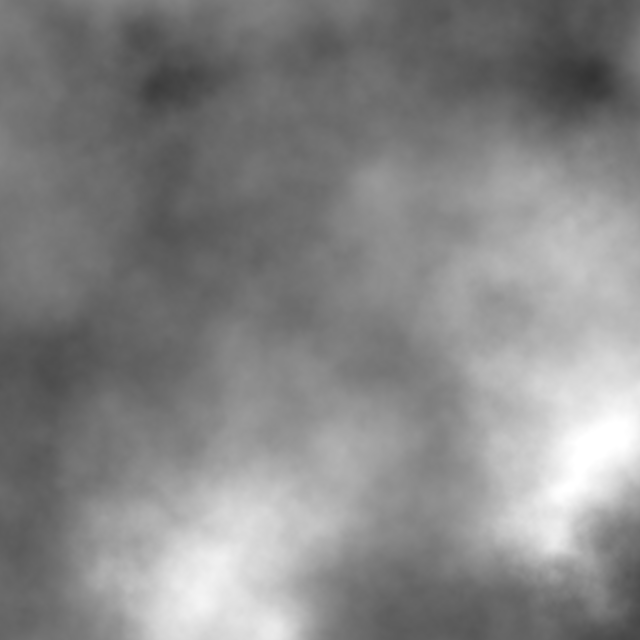
A Shadertoy shader for this texture:

```glsl
// Soft grey clouds with white glowing banks in the lower left and at the right.

// Integer hash of a lattice cell, from 0 to 1
float hash(vec2 cell) {
    uvec2 q = uvec2(ivec2(cell) + 4096) * uvec2(1597u, 3571u);
    uint h = (q.x ^ (q.y << 7)) * 668265u;
    h = (h ^ (h >> 15)) * 739391u;
    h = (h ^ (h >> 13)) * 374761u;
    return float((h ^ (h >> 16)) & 65535u) / 65535.0;
}

// Value noise with quintic blending
float valueNoise(vec2 p) {
    vec2 cell = floor(p), f = fract(p);
    vec2 w = f * f * f * (f * (f * 6.0 - 15.0) + 10.0);
    float low = mix(hash(cell), hash(cell + vec2(1, 0)), w.x);
    float high = mix(hash(cell + vec2(0, 1)), hash(cell + vec2(1, 1)), w.x);
    return mix(low, high, w.y);
}

// Layered noise, centred on zero
float fbm(vec2 p) {
    float sum = 0.0, amplitude = 0.5;
    for (int octave = 0; octave < 6; octave++) {
        sum += amplitude * (valueNoise(p) - 0.5);
        p = mat2(0.8, 0.6, -0.6, 0.8) * p * 2.0 + 17.3;
        amplitude *= 0.5;
    }
    return sum;
}

// Elliptical soft spot, 1 at its centre
float glow(vec2 p, vec2 centre, vec2 radii) {
    vec2 d = (p - centre) / radii;
    return exp(-dot(d, d));
}

void mainImage(out vec4 fragColor, in vec2 fragCoord) {
    vec2 uv = fragCoord / iResolution.xy;

    // Bend the large shapes so that their rims billow
    vec2 warp = vec2(fbm(uv * 5.0 + 31.0), fbm(uv * 5.0 + 57.0));
    vec2 p = uv + 0.22 * warp;

    // Mid-grey cloud cover
    float grey = 0.435 + 0.45 * fbm(uv * 4.5 + 8.0);

    // Bright banks
    grey += 0.52 * glow(p, vec2(0.32, 0.09), vec2(0.15, 0.20));
    grey += 0.45 * glow(p, vec2(0.92, 0.27), vec2(0.16, 0.15));
    grey += 0.40 * glow(p, vec2(0.92, 0.50), vec2(0.18, 0.22));
    grey += 0.30 * glow(p, vec2(0.84, 0.16), vec2(0.10, 0.07));
    grey += 0.12 * glow(p, vec2(0.55, 0.25), vec2(0.30, 0.12));

    // Dark hollows
    grey -= 0.13 * glow(p, vec2(0.24, 0.87), vec2(0.08, 0.09));
    grey -= 0.14 * glow(p, vec2(0.93, 0.83), vec2(0.11, 0.11));
    grey -= 0.15 * glow(p, vec2(0.97, 0.00), vec2(0.20, 0.08));

    fragColor = vec4(vec3(clamp(grey, 0.0, 1.0)), 1.0);
}
```
